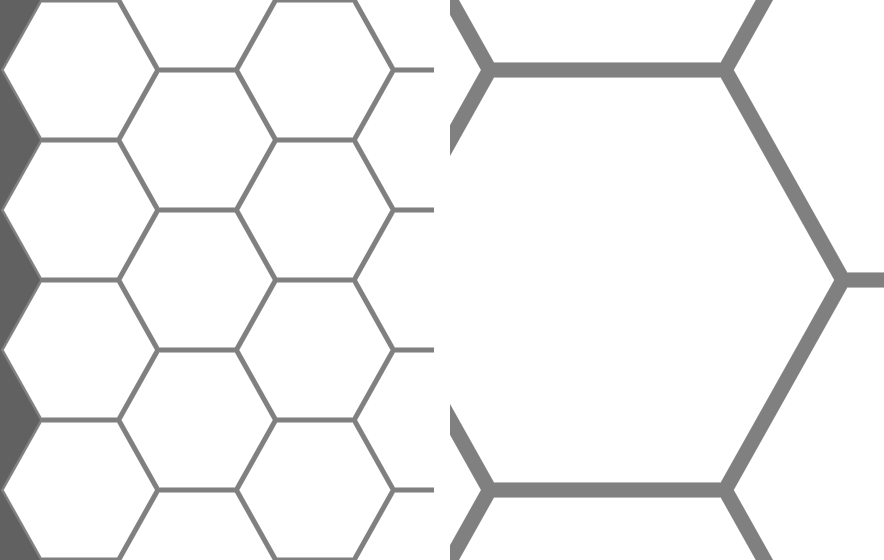
Left, the full canvas; right, a detail of the centre.
This pattern is drawn by a Shadertoy shader. Its source:

```glsl
// Honeycomb of white hexagons with grey outlines and a dark zigzag margin at the left.

// Half pitch between columns, and row height, in canvas heights
const vec2 PITCH = vec2(0.2103, 0.25);

// Distance from a point inward to the slanted sides of a hexagon at the origin
float slantedSides(vec2 p) {
    vec2 normal = normalize(vec2(PITCH.y / 2.0, PITCH.x / 3.0));
    return dot(vec2(PITCH.x * 2.0 / 3.0, 0.0) - abs(p), normal);
}

// Distance inward to the nearest of all six sides, negative outside
float hexagon(vec2 p) {
    return min(PITCH.y / 2.0 - abs(p.y), slantedSides(p));
}

// Offset from the nearest point of a rectangular lattice
vec2 repeatCell(vec2 p, vec2 size) {
    return p - size * round(p / size);
}

void mainImage(out vec4 fragColor, in vec2 fragCoord) {
    float pixel = 1.0 / iResolution.y;
    vec2 p = fragCoord * pixel - vec2(0.1417, PITCH.y / 2.0);

    // Even and odd columns are two lattices, shifted by half a period
    vec2 period = PITCH * vec2(2.0, 1.0);
    float even = hexagon(repeatCell(p, period));
    float odd = hexagon(repeatCell(p - period / 2.0, period));
    float side = max(even, odd);

    // Outline, centred on the shared sides
    float outline = 1.0 - smoothstep(-0.7 * pixel, 0.7 * pixel, side - 0.0045);
    vec3 color = mix(vec3(1.0), vec3(0.5), outline);

    // Dark margin fills the column left of the first and hides its half of the line
    vec2 margin = vec2(p.x + PITCH.x, repeatCell(p - period / 2.0, period).y);
    float dark = smoothstep(-0.7 * pixel, 0.7 * pixel, slantedSides(margin));
    color = mix(color, vec3(0.38), dark);

    fragColor = vec4(color, 1.0);
}
```
